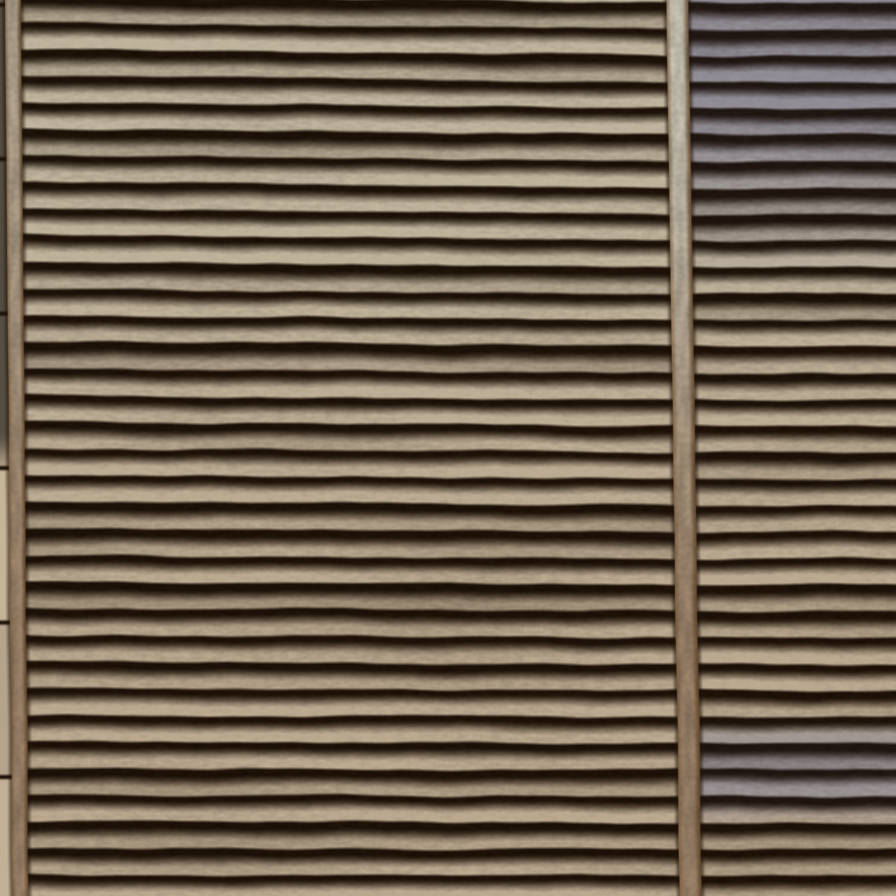
A WebGL 2 fragment shader for this texture:

```glsl
#version 300 es
precision highp float;
// Weathered louvre shutter: sagging horizontal slats held between two leaning posts.
uniform vec2 u_resolution;
out vec4 fragColor;

const vec3 SHADOW = vec3(0.11, 0.065, 0.025);
const vec3 SLAT = vec3(0.745, 0.70, 0.63);
const vec3 COOL_TINT = vec3(0.84, 0.86, 0.97);
const vec3 WARM_TINT = vec3(0.98, 0.94, 0.89);
const vec3 POST_PALE = vec3(0.73, 0.71, 0.65);
const vec3 POST_TAN = vec3(0.56, 0.47, 0.38);
const vec3 POST_EDGE = vec3(0.36, 0.25, 0.14);
const vec3 WALL = vec3(0.66, 0.60, 0.51);
const float PITCH = 0.02962;      // height of one slat, about 34 down the canvas
const float FIRST_SLAT = 0.0234;  // centre of the top slat's lit band
const float LIT_PHASE = 0.73;     // where the lit band lies within a slat

float hash(float n) {
    return fract(sin(n * 91.37) * 4375.85);
}

vec2 gradient(vec2 cell) {
    float angle = 6.2832 * fract(sin(dot(cell, vec2(127.1, 311.7))) * 4375.85);
    return vec2(cos(angle), sin(angle));
}

// Gradient noise, roughly -0.7 to 0.7
float noise(vec2 p) {
    vec2 i = floor(p), f = fract(p);
    vec2 u = f * f * f * (f * (f * 6.0 - 15.0) + 10.0);
    vec2 e = vec2(1.0, 0.0);
    float low = mix(dot(gradient(i), f), dot(gradient(i + e.xy), f - e.xy), u.x);
    float high = mix(dot(gradient(i + e.yx), f - e.yx), dot(gradient(i + e.xx), f - e.xx), u.x);
    return mix(low, high, u.y);
}

// Running slat coordinate: whole part is the slat, fraction runs down it
float slatCoord(vec2 p) {
    float tilt = mix(0.011, 0.001, p.y) * (min(p.x, 0.8) - 0.45);
    float sag = 0.10 * noise(vec2(p.x * 7.0, p.y * 17.0)) + 0.05 * noise(vec2(p.x * 19.0, p.y * 30.0));
    return (p.y - tilt - FIRST_SLAT) / PITCH + LIT_PHASE + sag;
}

// Soft rise out of shadow, then a crisp lower lip
float slatLight(float t, float depth, float blur) {
    return smoothstep(0.10 + depth, 0.66 + depth, t) * (1.0 - smoothstep(0.85 - blur, 1.0, t));
}

vec3 slats(vec2 p, float rightPanel, float pixel) {
    float s = slatCoord(p);
    float row = floor(s);
    float wear = hash(row + 3.0 + rightPanel * 57.0);
    float light = slatLight(fract(s), 0.12 * (wear - 0.5), 0.3 * pixel / PITCH);
    float grain = noise(p * vec2(75.0, 210.0)) + 0.6 * noise(p * vec2(190.0, 260.0));
    float patches = noise(p * vec2(3.0, 9.0) + 4.0);
    light *= 1.0 - 0.17 * wear * wear + 0.12 * patches + 0.06 * grain;
    // Cool, dull stretches on the right panel
    float stain = rightPanel * max(smoothstep(0.35, 0.12, p.y), 0.8 * smoothstep(0.07, 0.02, abs(p.y - 0.86)));
    vec3 tint = mix(vec3(1.0, 1.0, 0.97), WARM_TINT, smoothstep(0.15, 0.75, p.y));
    tint = mix(tint, COOL_TINT * 0.88, stain);
    vec3 color = mix(SHADOW, SLAT * tint, clamp(light, 0.0, 1.0));
    return color + 0.018 * grain + stain * vec3(0.015, 0.02, 0.045);
}

// Plain wall blocks with dark joints, seen past the left post
vec3 wall(float y, float pixel) {
    float block = y * 5.8 - 0.03;
    float joint = smoothstep(0.0, 0.02 + pixel * 5.8, abs(fract(block + 0.5) - 0.5));
    float shade = mix(0.55, 1.12, smoothstep(0.48, 0.53, y)) + 0.12 * (hash(floor(block)) - 0.5);
    return mix(SHADOW, WALL * shade, joint);
}

float postMask(float d, float halfWidth, float pixel) {
    return 1.0 - smoothstep(halfWidth - pixel, halfWidth + pixel, abs(d));
}

vec3 postColor(float d, float halfWidth, vec2 p, float paleness) {
    float across = d / halfWidth;
    float fade = smoothstep(0.75, 0.05, p.y) * paleness;
    vec3 color = mix(POST_TAN, POST_PALE, fade);
    color = mix(color, POST_EDGE, 0.8 * smoothstep(0.35, 1.0, across));
    color = mix(color, POST_EDGE * 1.25, 0.55 * smoothstep(-0.5, -1.0, across));
    return color * (1.0 + 0.16 * noise(p * vec2(110.0, 28.0)) + 0.08 * noise(p * 170.0));
}

// Lays one post and the soft shadow at its sides over the slats
vec3 addPost(vec3 base, vec2 p, float d, float halfWidth, float paleness, float pixel) {
    float shade = 1.0 - smoothstep(halfWidth, halfWidth + 0.006, abs(d));
    base = mix(base, SHADOW, 0.55 * shade);
    return mix(base, postColor(d, halfWidth, p, paleness), postMask(d, halfWidth, pixel));
}

void main() {
    vec2 p = gl_FragCoord.xy / u_resolution;
    p.y = 1.0 - p.y;  // measure downwards from the top edge
    float pixel = 1.0 / min(u_resolution.x, u_resolution.y);
    float wobble = 0.0012 * noise(vec2(2.0, p.y * 8.0));
    float leftPost = p.x - mix(0.0145, 0.0230, p.y) - wobble;
    float midPost = p.x - mix(0.7560, 0.7710, p.y) - wobble;

    vec3 color = slats(p, step(0.0, midPost), pixel);
    color = mix(wall(p.y, pixel), color, smoothstep(-pixel, pixel, leftPost));
    color = addPost(color, p, leftPost, 0.0088, 0.5, pixel);
    color = addPost(color, p, midPost, 0.0122, 1.0, pixel);
    fragColor = vec4(clamp(color, 0.0, 1.0), 1.0);
}
```
